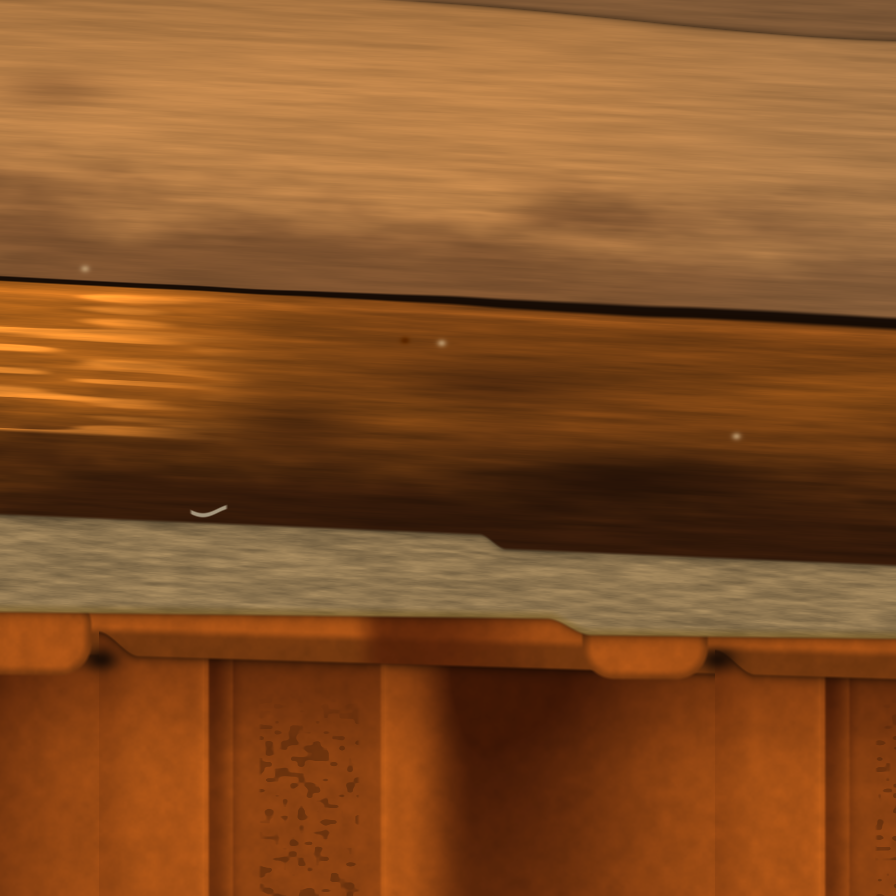
This texture is drawn by a Shadertoy shader. Its source:

```glsl
const vec3 HONEY = vec3(0.74, 0.51, 0.285);
const vec3 UMBER = vec3(0.45, 0.29, 0.165);
const vec3 AMBER = vec3(0.66, 0.37, 0.10);
const vec3 BROWN = vec3(0.38, 0.20, 0.06);
const vec3 SOOT = vec3(0.17, 0.08, 0.03);
const vec3 BOARD = vec3(0.56, 0.46, 0.31);
const vec3 CLAY = vec3(0.66, 0.32, 0.085);
const vec3 CLAY_DARK = vec3(0.25, 0.09, 0.02);
const float GRAIN_TILT = 0.05;
const float TILE_PERIOD = 0.688;
const float TILE_START = 0.11;
const float SOFT = 0.0022;
const vec2 FLECKS[4] = vec2[4](vec2(0.493, 0.383), vec2(0.822, 0.487),
                               vec2(0.095, 0.300), vec2(0.452, 0.380));

float hash(vec2 p) {
    vec3 q = fract(vec3(p.xyx) * 0.1031);
    q += dot(q, q.yzx + 33.33);
    return fract((q.x + q.y) * q.z);
}

float noise(vec2 p) {
    vec2 i = floor(p), f = fract(p);
    f = f * f * (3.0 - 2.0 * f);
    return mix(mix(hash(i), hash(i + vec2(1, 0)), f.x),
               mix(hash(i + vec2(0, 1)), hash(i + vec2(1, 1)), f.x), f.y);
}

float fbm(vec2 p) {
    float sum = 0.0, amp = 0.5;
    for (int i = 0; i < 4; i++) {
        sum += amp * noise(p);
        p = p * 2.03 + 17.3;
        amp *= 0.5;
    }
    return sum / 0.94;
}

// 0 before the edge, 1 after it
float after(float edge, float x) { return smoothstep(edge - SOFT, edge + SOFT, x); }
float band(float a, float b, float x) { return after(a, x) * (1.0 - after(b, x)); }
float ramp(float a, float b, float x) { return smoothstep(a, b, x); }
float blob(vec2 p, vec2 center, vec2 radius) {
    vec2 d = (p - center) / radius;
    return exp(-dot(d, d));
}
float roundBox(vec2 p, vec2 halfSize, float r) {
    vec2 d = abs(p) - halfSize + r;
    return length(max(d, 0.0)) + min(max(d.x, d.y), 0.0) - r;
}

vec3 upperLog(vec2 p, vec2 g, float grain, float stain) {
    float shade = ramp(0.16, 0.28, g.y + 0.16 * (stain - 0.5));
    vec3 col = mix(HONEY, UMBER, 0.85 * shade);
    col *= 0.88 + 0.12 * ramp(0.0, 0.10, p.y);
    col = mix(col, UMBER, 0.45 * blob(p, vec2(0.06, 0.10), vec2(0.06, 0.02)));
    col = mix(col, vec3(0.53, 0.40, 0.27), 0.35 * ramp(0.55, 1.0, p.x));
    // Seam and weathered strip along the top right
    float seam = 0.048 * ramp(0.35, 1.05, p.x) - 0.002;
    col = mix(col, vec3(0.46, 0.32, 0.20), 0.8 * (1.0 - after(seam, p.y)));
    col *= 1.0 - 0.4 * exp(-abs(p.y - seam) / 0.003) * ramp(0.38, 0.5, p.x);
    return col * (0.88 + 0.24 * grain);
}

vec3 lowerLog(vec2 p, vec2 g, float grain, float stain) {
    float depth = ramp(0.40, 0.57, g.y + 0.12 * (stain - 0.5));
    vec3 col = mix(mix(AMBER, BROWN, ramp(0.02, 0.5, p.x) * 0.75), SOOT, depth * 0.9);
    col = mix(col, AMBER, 0.4 * blob(p, vec2(0.44, 0.465), vec2(0.10, 0.03)));
    col = mix(col, AMBER, 0.35 * blob(p, vec2(0.95, 0.44), vec2(0.15, 0.03)));
    col = mix(col, SOOT, 0.55 * blob(p, vec2(0.33, 0.48), vec2(0.09, 0.04)));
    col = mix(col, SOOT, 0.5 * blob(p, vec2(0.55, 0.43), vec2(0.10, 0.025)));
    col = mix(col, SOOT * 0.75, 0.85 * blob(p, vec2(0.69, 0.535), vec2(0.13, 0.03)));
    // Glossy streaks on the left
    float gloss = ramp(0.50, 0.75, noise(g * vec2(7.0, 150.0)));
    float lit = (1.0 - ramp(0.05, 0.32, p.x)) * band(0.32, 0.48, g.y);
    col += vec3(0.30, 0.20, 0.09) * gloss * lit;
    col += vec3(0.14, 0.08, 0.03) * exp(-abs(g.y - 0.325) / 0.005);
    return col * (0.78 + 0.44 * grain);
}

vec3 roofTiles(vec2 p) {
    float u = mod(p.x - TILE_START, TILE_PERIOD);
    float w = p.y - 0.03 * p.x;
    // Ridge, flat strip and hollow pan
    float dip = ramp(0.34, 0.42, u) * (1.0 - 0.85 * ramp(0.43, 0.70, u));
    float light = 1.0 - 0.92 * dip * (1.0 - 0.2 * ramp(0.85, 1.0, p.y));
    light -= 0.28 * band(0.15, 0.315, u) + 0.22 * (1.0 - ramp(0.0, 0.05, u));
    light -= 0.62 * after(0.123, u) * (1.0 - ramp(0.125, 0.165, u));
    light += 0.16 * (exp(-abs(u - 0.117) / 0.005) + exp(-abs(u - 0.32) / 0.006));
    light -= 0.32 * (1.0 - ramp(0.73, 0.86, w));
    vec3 col = mix(CLAY_DARK, CLAY, clamp(light, 0.0, 1.15));
    float pits = ramp(0.62, 0.78, noise(p * vec2(110.0, 170.0)));
    col *= 1.0 - 0.22 * pits * band(0.18, 0.29, u) * ramp(0.76, 0.85, p.y);
    // Overlapping lip, shaded recess and rounded tab
    float lipEnd = 0.728 - 0.026 * (1.0 - ramp(0.0, 0.045, u));
    float lip = 1.0 - after(lipEnd, w);
    vec3 lipCol = mix(CLAY, CLAY * 0.68, ramp(0.694, 0.706, w));
    lipCol = mix(lipCol, CLAY_DARK * 1.25, 0.75 * ramp(0.28, 0.32, u) * (1.0 - ramp(0.36, 0.55, u)));
    col *= 1.0 - 0.5 * exp(-max(w - lipEnd, 0.0) / 0.006);
    col = mix(col, lipCol, lip);
    float gap = blob(vec2(u > 0.34 ? u - TILE_PERIOD : u, p.y), vec2(0.003, 0.736), vec2(0.020, 0.013));
    col = mix(col, SOOT * 0.6, 0.95 * gap);
    float tab = roundBox(vec2(u - 0.61, p.y - 0.707 - 0.007 * p.x), vec2(0.07, 0.046), 0.036);
    vec3 tabCol = CLAY * (1.0 - 0.3 * ramp(-0.012, 0.0, tab));
    col = mix(col, tabCol, 1.0 - after(0.0, tab));
    return col * (0.92 + 0.16 * fbm(p * 70.0));
}

void mainImage(out vec4 fragColor, in vec2 fragCoord) {
    vec2 p = fragCoord / iResolution.xy;
    p.y = 1.0 - p.y;
    vec2 g = vec2(p.x, p.y - GRAIN_TILT * p.x);
    float grain = fbm(g * vec2(9.0, 170.0));
    float stain = fbm(g * vec2(6.0, 20.0) + 4.0);

    // Boundaries from the top down
    float crack = 0.310 + 0.051 * p.x + 0.002 * (noise(vec2(p.x * 14.0, 2.0)) - 0.5);
    float logEnd = 0.574 + 0.042 * p.x + 0.015 * ramp(0.535, 0.565, p.x);
    float boardEnd = 0.683 + 0.012 * p.x + 0.018 * ramp(0.61, 0.66, p.x);

    vec3 col = mix(upperLog(p, g, grain, stain), lowerLog(p, g, grain, stain), after(crack, p.y));
    float crackWidth = mix(0.0028, 0.0065, ramp(0.25, 0.75, p.x));
    col = mix(col, SOOT * 0.4, 0.95 * (1.0 - ramp(crackWidth * 0.5, crackWidth * 1.4, abs(p.y - crack))));

    // Pale weathered board
    vec3 board = BOARD * (0.76 + 0.48 * fbm(g * vec2(28.0, 210.0)));
    board *= 1.0 - 0.35 * exp(-max(p.y - logEnd, 0.0) / 0.005);
    board = mix(board, vec3(0.46, 0.34, 0.10), 0.5 * ramp(boardEnd - 0.012, boardEnd, p.y));
    col = mix(col, board, after(logEnd, p.y));
    vec3 tiles = roofTiles(p) * (1.0 - 0.4 * exp(-max(p.y - boardEnd, 0.0) / 0.005));
    col = mix(col, tiles, after(boardEnd, p.y));

    // Small pale flecks and a splinter
    for (int i = 0; i < 4; i++) {
        float fleck = blob(p, FLECKS[i], vec2(0.005, 0.004));
        col = mix(col, vec3(0.78, 0.65, 0.48), (i == 3 ? -0.2 : 0.75) * fleck);
    }
    float curl = abs(p.y - 0.570 - 0.005 * sin((p.x - 0.21) * 95.0));
    col = mix(col, vec3(0.80, 0.76, 0.65), 0.75 * band(0.213, 0.253, p.x) * (1.0 - ramp(0.001, 0.0035, curl)));
    fragColor = vec4(clamp(col, 0.0, 1.0), 1.0);
}
```
